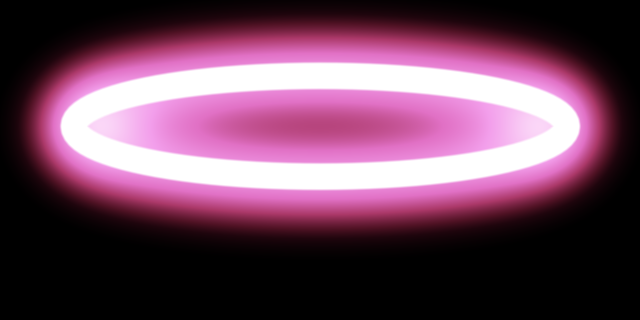
Give the GLSL for this background, as a Shadertoy shader.

```glsl
// A white neon ellipse floating in a soft magenta halo on black.
// The ring is walked in short segments: their nearest distance draws the tube,
// and their summed Gaussian light is mapped through a colour ramp for the halo.

const float TAU = 6.2831853;
const int SEGMENTS = 96;

vec2 ringPoint(float angle) {
    return vec2(0.770, 0.1575) * vec2(cos(angle), sin(angle));
}

float segmentDistance(vec2 p, vec2 a, vec2 b) {
    vec2 ab = b - a;
    return length(p - a - ab * clamp(dot(p - a, ab) / dot(ab, ab), 0.0, 1.0));
}

// Blend from one colour to the next as the light passes between two levels.
vec3 rampStep(vec3 color, vec3 next, float low, float high, float light) {
    return mix(color, next, clamp((light - low) / (high - low), 0.0, 1.0));
}

vec3 haloColor(float light) {
    vec3 color = vec3(0.0);
    color = rampStep(color, vec3(0.12, 0.02, 0.05), 0.02, 0.12, light);
    color = rampStep(color, vec3(0.31, 0.07, 0.14), 0.12, 0.22, light);
    color = rampStep(color, vec3(0.67, 0.22, 0.41), 0.22, 0.45, light);
    color = rampStep(color, vec3(0.88, 0.44, 0.77), 0.45, 0.75, light);
    color = rampStep(color, vec3(0.95, 0.62, 0.92), 0.75, 1.10, light);
    return rampStep(color, vec3(0.99, 0.89, 0.98), 1.10, 1.70, light);
}

void mainImage(out vec4 fragColor, in vec2 fragCoord) {
    // Height is one unit; the ring sits above the middle.
    vec2 p = (fragCoord - 0.5 * iResolution.xy) / iResolution.y;
    p -= vec2(0.001, 0.1055);

    // Gather the nearest distance and the blurred light of the ring.
    float spread = 0.095;
    float nearest = 10.0;
    float light = 0.0;
    vec2 a = ringPoint(0.0);
    for (int i = 1; i <= SEGMENTS; i++) {
        float angle = TAU * float(i) / float(SEGMENTS);
        vec2 b = ringPoint(angle);
        nearest = min(nearest, segmentDistance(p, a, b));
        vec2 offset = (p - 0.5 * (a + b)) / spread;
        float tipBoost = 1.0 + 0.35 * pow(abs(cos(angle)), 8.0);
        light += tipBoost * length(b - a) * exp(-0.5 * dot(offset, offset));
        a = b;
    }
    light /= spread * sqrt(TAU);

    // Lay the white tube over the halo.
    float softness = max(0.005, 0.75 / iResolution.y);
    float tube = 1.0 - smoothstep(-softness, softness, nearest - 0.0415);
    vec3 color = mix(haloColor(light), vec3(1.0), tube);
    fragColor = vec4(color, 1.0);
}
```
